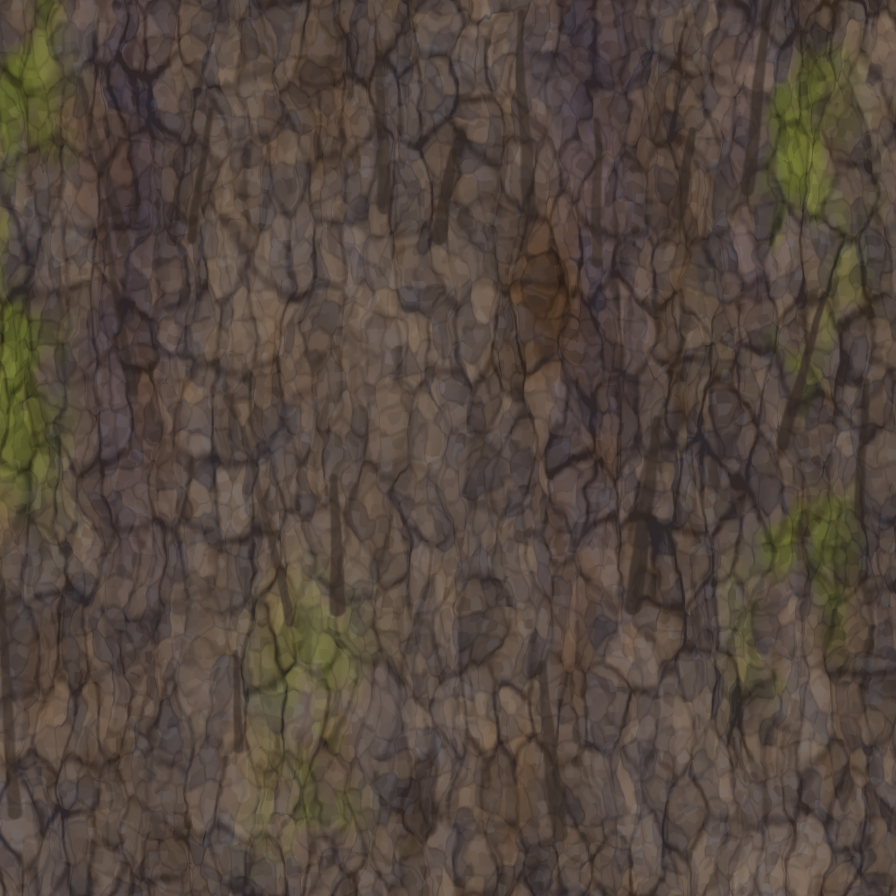
Reproduce this texture procedurally as a three.js fragment shader.

```glsl
// Weathered tree bark: flaky plates, upright fissures, dark slivers, moss and rust.
#define PLATE_SCALE vec2(29.0, 12.0)
#define FLAKE_SCALE vec2(56.0, 31.0)
#define DAUB_SCALE vec2(112.0, 84.0)
#define WARP_AMOUNT 0.035
#define CRACK_DEPTH 0.34
#define SLIVER_COUNT 17
#define BARK_DARK vec3(0.195, 0.155, 0.142)
#define BARK_PALE vec3(0.510, 0.442, 0.395)
#define SLIVER_COLOR vec3(0.225, 0.182, 0.158)
#define MOSS_COLOR vec3(0.365, 0.405, 0.130)
#define RUST_COLOR vec3(0.320, 0.205, 0.105)

varying vec2 vUv;

float hash(vec2 p) {
  vec3 q = fract(vec3(p.xyx) * 0.1031);
  q += dot(q, q.yzx + 33.33);
  return fract((q.x + q.y) * q.z);
}

vec2 hash2(vec2 p) {
  return vec2(hash(p), hash(p + 57.3));
}

float noise(vec2 p) {
  vec2 i = floor(p), f = fract(p);
  f = f * f * (3.0 - 2.0 * f);
  vec2 e = vec2(0.0, 1.0);
  return mix(mix(hash(i), hash(i + e.yx), f.x),
             mix(hash(i + e.xy), hash(i + e.yy), f.x), f.y);
}

float fbm(vec2 p) {
  float sum = 0.0, amp = 0.533;
  for (int i = 0; i < 4; i++) {
    sum += amp * noise(p);
    p = p * 2.03 + 17.1;
    amp *= 0.5;
  }
  return sum;
}

// Soft Voronoi: x = gap to the nearest border, y = blended cell tone, z = centre distance
vec3 cells(vec2 p) {
  vec2 base = floor(p);
  float near = 8.0, second = 8.0, tone = 0.0, total = 0.0;
  for (int y = -1; y <= 1; y++) {
    for (int x = -1; x <= 1; x++) {
      vec2 cell = base + vec2(float(x), float(y));
      vec2 d = cell + 0.1 + 0.8 * hash2(cell) - p;
      float dist = length(d);
      float weight = exp(-22.0 * dist * dist);
      tone += weight * hash(cell + 131.7);
      total += weight;
      second = min(second, max(near, dist));
      near = min(near, dist);
    }
  }
  return vec3(second - near, tone / max(total, 1e-6), near);
}

float column(float x, float center, float width) {
  float d = (x - center) / width;
  return exp(-d * d);
}

// Coverage of thin, tilted, tapering slivers
float slivers(vec2 p) {
  float cover = 0.0;
  for (int i = 0; i < SLIVER_COUNT; i++) {
    float n = float(i);
    vec2 r = hash2(vec2(n, 3.7)), s = hash2(vec2(n, 41.2));
    vec2 center = vec2((n + r.x) / float(SLIVER_COUNT), 0.08 + 0.84 * r.y);
    float tilt = (s.x - 0.5) * 0.56;
    vec2 axis = vec2(sin(tilt), cos(tilt));
    float halfLen = mix(0.045, 0.125, s.y);
    vec2 d = p - center;
    float along = clamp(dot(d, axis), -halfLen, halfLen);
    float width = mix(0.0035, 0.0075, hash(r * 91.0)) * (1.0 - 0.35 * along / halfLen);
    float edge = length(d - axis * along) - width;
    cover = max(cover, (1.0 - smoothstep(-0.002, 0.002, edge)) * mix(0.55, 0.85, s.x));
  }
  return cover;
}

void main() {
  vec2 p = vUv;
  vec2 warp = vec2(fbm(p * vec2(24.0, 13.0)), fbm(p * vec2(19.0, 12.0) + 40.0)) - 0.5;
  vec2 q = p + warp * WARP_AMOUNT;

  // Plates, flakes and fine daubs, each with its own tone
  vec3 plate = cells(q * PLATE_SCALE);
  vec3 flake = cells((q + warp * 0.01) * FLAKE_SCALE + 9.0);
  vec3 daub = cells((p + warp * 0.02) * DAUB_SCALE + 23.0);
  float patches = fbm(p * vec2(11.0, 4.0) + 5.0);
  float light = 0.57 + 0.24 * (plate.y - 0.5) + 0.25 * (flake.y - 0.5)
              + 0.21 * (daub.y - 0.5) + 0.45 * (patches - 0.5) - 0.10 * (plate.z - 0.4);

  // Cracks between plates and long upright fissures
  float depth = 0.3 + 1.1 * noise(p * vec2(17.0, 10.0) + 70.0);
  float crack = (1.0 - smoothstep(0.0, 0.22, plate.x)) * depth;
  float fissure = 1.0 - smoothstep(0.0, 0.06, abs(fbm(q * vec2(21.0, 3.5) + 12.0) - 0.5));
  light -= CRACK_DEPTH * max(crack, fissure * 0.55 * depth);
  light -= 0.13 * (1.0 - smoothstep(0.0, 0.25, flake.x));

  // Dim violet columns
  float shade = column(q.x, 0.14, 0.05) + column(q.x, 0.66, 0.055) + 0.6 * column(q.x, 0.83, 0.03);
  shade *= smoothstep(0.05, 0.75, p.y + 0.4 * (patches - 0.5));
  light -= 0.13 * shade;
  vec3 color = mix(BARK_DARK, BARK_PALE, clamp(light, 0.0, 1.0));
  color *= mix(vec3(1.0), vec3(0.97, 0.95, 1.08), min(shade, 1.0));

  // Warm and cool shifts between grains
  float hue = 0.6 * (flake.y - 0.5) + fbm(p * vec2(30.0, 18.0) + 88.0) - 0.5;
  color += hue * vec3(0.035, 0.004, -0.045);
  color += smoothstep(0.82, 1.0, daub.y) * vec3(-0.012, 0.004, 0.022);

  // Rust stain and patchy moss
  vec2 stain = (q - vec2(0.605, 0.66)) / vec2(0.045, 0.10);
  float rust = exp(-dot(stain, stain)) * smoothstep(0.3, 0.6, fbm(p * 22.0 + 31.0));
  rust += 0.35 * smoothstep(0.62, 0.76, fbm(p * vec2(16.0, 7.0) + 64.0));
  color = mix(color, RUST_COLOR * (0.55 + light), 0.65 * min(rust, 1.0));
  float mossZone = column(q.x, 0.02, 0.055) * smoothstep(0.32, 0.55, p.y)
                 + column(q.x, 0.89, 0.065) * smoothstep(0.1, 0.35, p.y)
                 + 0.65 * column(q.x, 0.35, 0.06) * (1.0 - smoothstep(0.25, 0.42, p.y));
  float moss = mossZone * smoothstep(0.42, 0.70, fbm(p * vec2(17.0, 10.0) + 3.0));
  color = mix(color, MOSS_COLOR * (0.5 + light), 0.75 * min(moss, 1.0));

  color = mix(color, SLIVER_COLOR * (0.85 + 0.3 * light), slivers(p + warp * 0.008));
  gl_FragColor = vec4(color, 1.0);
}
```
